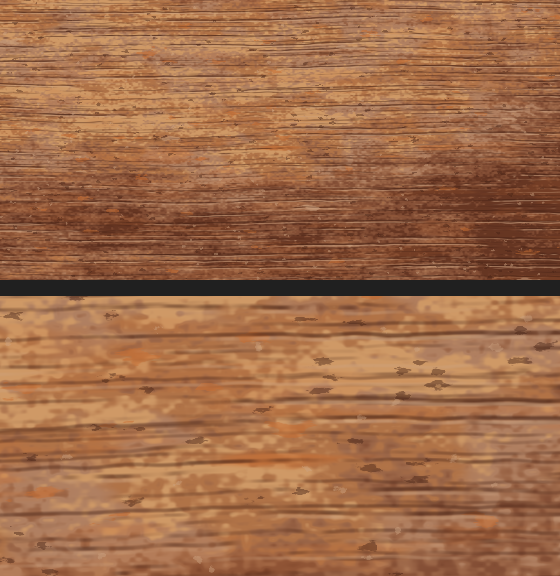
Top: the whole. Bottom: its middle third, enlarged.
Reproduce this texture procedurally as a WebGL 1 fragment shader.

```glsl
precision highp float;
// Weathered, varnished wood board: a gold upper half sinking into red brown.
// Stretched noise makes the grain, ragged rows carry broken cracks and ridges,
// and cellular noise scatters orange flakes, pale scuffs and dark pits.
uniform vec2 u_resolution;

const vec3 CRACK = vec3(0.27, 0.13, 0.08);
const vec3 DARK = vec3(0.40, 0.21, 0.135);
const vec3 UMBER = vec3(0.52, 0.31, 0.21);
const vec3 BROWN = vec3(0.61, 0.40, 0.28);
const vec3 TAN = vec3(0.69, 0.45, 0.28);
const vec3 DUSTY = vec3(0.69, 0.50, 0.38);
const vec3 GOLD = vec3(0.81, 0.60, 0.40);
const vec3 ORANGE = vec3(0.78, 0.43, 0.20);
const vec3 PALE = vec3(0.80, 0.64, 0.51);

float hash(vec2 p) {
  return fract(sin(dot(p, vec2(127.1, 311.7))) * 43758.545);
}

float noise(vec2 p) {
  vec2 i = floor(p), f = fract(p);
  f = f * f * (3.0 - 2.0 * f);
  float low = mix(hash(i), hash(i + vec2(1, 0)), f.x);
  float high = mix(hash(i + vec2(0, 1)), hash(i + vec2(1, 1)), f.x);
  return mix(low, high, f.y);
}

float fbm(vec2 p) {
  float sum = 0.0, amp = 0.533;
  for (int i = 0; i < 4; i++) {
    sum += amp * noise(p);
    p = p * 2.03 + 17.3;
    amp *= 0.5;
  }
  return sum;
}

// Cellular noise: distance to the nearest seed and that seed's random id.
vec2 cells(vec2 p) {
  vec2 base = floor(p);
  vec2 best = vec2(9.0, 0.0);
  for (int j = -1; j <= 1; j++) {
    for (int i = -1; i <= 1; i++) {
      vec2 c = base + vec2(float(i), float(j));
      vec2 seed = c + 0.15 + 0.7 * vec2(hash(c), hash(c + 41.7));
      float d = length(p - seed);
      if (d < best.x) best = vec2(d, hash(c + 83.1));
    }
  }
  return best;
}

// Ragged spots of mixed size on the given share of the cells.
float spots(vec2 p, float share, float radius, float ragged) {
  vec2 c = cells(p);
  float edge = c.x + ragged * (fbm(p * 3.5) - 0.5);
  float size = radius * (0.5 + 0.5 * fract(c.y * 371.0));
  return step(1.0 - share, c.y) * (1.0 - smoothstep(size * 0.5, size, edge));
}

// Broken lines along the grain, one per row, with varied weight and ends.
float grainLines(vec2 p, float count, float width, float cover, float seed) {
  float g = p.y * count;
  float row = floor(g);
  float centre = 0.25 + 0.5 * hash(vec2(row, seed));
  float jitter = 0.0035 * (noise(vec2(p.x * 22.0, row * 5.1 + seed)) - 0.5);
  float d = abs((fract(g) - centre) / count + jitter);
  float along = noise(vec2(p.x * 2.6 + seed, row * 7.3)) * 0.55
              + noise(vec2(p.x * 11.0, row * 3.7 + seed)) * 0.25
              + noise(vec2(p.x * 48.0, row * 9.1 + seed)) * 0.20;
  float shown = smoothstep(1.0 - cover, 1.22 - cover, along);
  return shown * (1.0 - smoothstep(width * 0.1, width, d));
}

// Broad light and shade of the board, u and v from 0 to 1.
float boardTone(vec2 uv, float wobble) {
  float upper = smoothstep(0.24, 0.60, uv.y - 0.12 * (uv.x - 0.5) + 0.3 * wobble);
  float tone = mix(0.29, 0.75, upper);
  tone -= 0.09 * smoothstep(0.72, 1.0, uv.y);
  tone -= 0.30 * smoothstep(0.66, 1.0, uv.x + 0.2 * wobble) * smoothstep(1.1, 0.6, uv.y);
  tone += 0.14 * smoothstep(0.14, 0.03, uv.y) * smoothstep(0.5, 0.1, uv.x);
  vec2 stain = (uv - vec2(0.89, 0.82)) / vec2(0.05, 0.10);
  return tone - 0.22 * exp(-dot(stain, stain)) * (1.0 + 2.0 * wobble);
}

vec3 woodColor(float t, float dusty) {
  vec3 c = mix(DARK, UMBER, smoothstep(0.06, 0.28, t));
  c = mix(c, BROWN, smoothstep(0.28, 0.48, t));
  c = mix(c, mix(TAN, DUSTY, dusty), smoothstep(0.46, 0.62, t));
  return mix(c, GOLD, smoothstep(0.66, 0.88, t));
}

void main() {
  vec2 uv = gl_FragCoord.xy / u_resolution;
  vec2 p = gl_FragCoord.xy / u_resolution.y;

  // Nearly straight grain space
  vec2 q = p;
  q.y += 0.006 * sin(p.x * 2.3 + 0.8) + 0.002 * sin(p.x * 7.0 + p.y * 9.0);
  q.y += 0.008 * (noise(p * vec2(3.0, 6.0)) - 0.5);

  // Tone from shade, mottling, streaks and crisp speckle
  float wobble = fbm(p * vec2(2.2, 4.5)) - 0.5;
  float tone = boardTone(uv, wobble);
  tone += 0.50 * (fbm(q * vec2(9.0, 23.0)) - 0.5);
  tone += 0.46 * (fbm(q * vec2(2.5, 48.0) + 9.0) - 0.5);
  tone += 0.26 * (noise(q * vec2(60.0, 130.0)) - 0.5);
  tone += 0.24 * (noise(p * vec2(125.0, 170.0) + 5.0) - 0.5);
  float dusty = smoothstep(0.40, 0.60, fbm(p * vec2(7.0, 16.0) + 31.0));
  vec3 color = woodColor(tone, dusty);

  // Orange varnish: a streaky central band and thin worn flakes
  vec2 band = (uv - vec2(0.56, 0.45)) / vec2(0.24, 0.06);
  float glow = exp(-dot(band, band)) + 0.22;
  float streak = smoothstep(0.50, 0.66, fbm(q * vec2(5.0, 32.0) + 5.0));
  color = mix(color, ORANGE, 0.62 * glow * streak);
  color = mix(color, ORANGE, 0.55 * spots(q * vec2(11.0, 38.0), 0.06, 0.36, 1.1));

  // Fine cracks with pale ridges
  vec2 ridge = q + vec2(0.0, 0.005);
  color = mix(color, CRACK, 0.58 * grainLines(q, 36.0, 0.0042, 0.56, 3.0));
  color = mix(color, CRACK, 0.42 * grainLines(q, 59.0, 0.0038, 0.54, 11.0));
  color = mix(color, CRACK, 0.34 * grainLines(q, 87.0, 0.0034, 0.54, 23.0));
  color = mix(color, PALE, 0.55 * grainLines(ridge, 36.0, 0.0038, 0.54, 3.0));
  color = mix(color, PALE, 0.36 * grainLines(q, 47.0, 0.0034, 0.48, 37.0));

  // Scuffs, pits and grit
  color = mix(color, PALE, 0.5 * spots(q * vec2(6.0, 32.0) + 7.0, 0.025, 0.38, 1.0));
  color = mix(color, CRACK, 0.45 * spots(q * vec2(26.0, 64.0), 0.10, 0.34, 1.0));
  color = mix(color, PALE, 0.45 * spots(p * vec2(45.0, 60.0) + 3.0, 0.05, 0.34, 0.7));

  gl_FragColor = vec4(clamp(color, 0.0, 1.0), 1.0);
}
```
